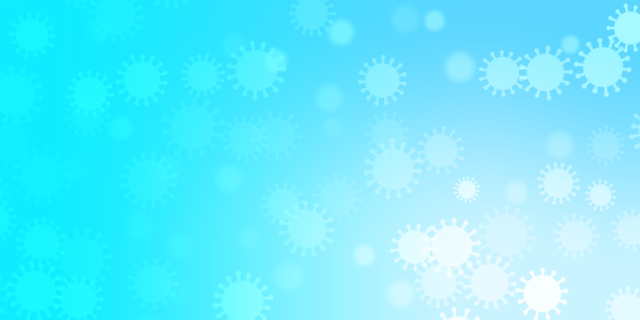
Write a WebGL 2 fragment shader that draws this background.

```glsl
#version 300 es
precision highp float;
// Pale spiked cells and blurred discs drift over a cyan to white gradient.
// A jittered grid holds one sprite per cell; each is a distance function
// blended with its own opacity, size, rotation and spike count.

#define GRID_ROWS 6.0
#define JITTER 0.74
#define MIN_RADIUS 0.036
#define MAX_RADIUS 0.100
#define BODY_RATIO 0.68
#define EDGE_BLUR 0.0032
#define DISC_SHARE 0.25
#define EMPTY_SHARE 0.04
#define CYAN vec3(0.06, 0.925, 1.0)
#define SKY vec3(0.36, 0.84, 1.0)
#define PALE vec3(0.79, 0.955, 1.0)

uniform vec2 u_resolution;
out vec4 outColor;

const float TAU = 6.28319;

// Integer hash: four values in 0..1 for a cell and a salt.
vec4 hash4(vec2 cell, float salt) {
    uvec4 v = uvec4(ivec4(ivec2(cell) + 64, int(salt), 7));
    v = v * 1664525u + 1013904223u;
    for (int i = 0; i < 2; i++) {
        v.x += v.y * v.w;
        v.y += v.z * v.x;
        v.z += v.x * v.y;
        v.w += v.y * v.z;
        v ^= v >> 16u;
    }
    return vec4(v >> 8u) / 16777216.0;
}

// Segment along the x axis, from a to b.
float segmentX(vec2 p, float a, float b) {
    return length(p - vec2(clamp(p.x, a, b), 0.0));
}

// Round body with knobbed spikes, in units of the outer radius.
float spikedCell(vec2 p, float spikes, vec2 cell) {
    float dist = length(p);
    float sector = TAU / spikes;
    float angle = atan(p.y, p.x) + 0.5 * TAU;
    float index = min(floor(angle / sector), spikes - 1.0);
    float local = angle - (index + 0.5) * sector;
    vec2 q = dist * vec2(cos(local), sin(local));
    float tip = 0.94 - 0.09 * hash4(cell, 10.0 + index).x;
    float stem = segmentX(q, BODY_RATIO - 0.05, tip) - 0.05;
    float knob = length(q - vec2(tip, 0.0)) - 0.085;
    return min(dist - BODY_RATIO, min(stem, knob));
}

// Opacity of the sprite that belongs to one grid cell.
float spriteAlpha(vec2 uv, vec2 cell) {
    vec4 place = hash4(cell, 1.0);
    vec4 look = hash4(cell, 2.0);
    vec2 center = (cell + 0.5 + JITTER * (place.xy - 0.5)) / GRID_ROWS;
    vec2 p = uv - center;
    float kind = place.z;

    if (kind < EMPTY_SHARE) return 0.0;
    if (kind < EMPTY_SHARE + DISC_SHARE) {
        float radius = mix(0.032, 0.062, look.x);
        float disc = 1.0 - smoothstep(0.45 * radius, 1.05 * radius, length(p));
        return disc * mix(0.2, 0.7, look.y * look.y);
    }

    float radius = mix(MIN_RADIUS, MAX_RADIUS, sqrt(look.x));
    if (length(p) > radius * 1.15) return 0.0;
    float turn = TAU * look.z;
    p = mat2(cos(turn), sin(turn), -sin(turn), cos(turn)) * p;
    float spikes = 13.0 + floor(4.0 * look.w);
    float d = radius * spikedCell(p / radius, spikes, cell);
    float blur = max(EDGE_BLUR, 0.75 / u_resolution.y);
    return smoothstep(blur, -blur, d) * mix(0.2, 0.95, look.y);
}

void main() {
    vec2 uv = gl_FragCoord.xy / u_resolution.y;
    float across = gl_FragCoord.x / u_resolution.x;

    // Background: cyan on the left, sky blue at top right, pale below.
    float toRight = smoothstep(0.05, 0.76, across);
    float toTop = smoothstep(0.2, 1.0, uv.y + 0.1 * smoothstep(0.75, 1.0, across));
    vec3 color = mix(CYAN, mix(PALE, SKY, toTop), toRight);

    // Sprite tint follows the same gradient, a little lighter.
    float whiteness = toRight * mix(1.0, 0.65, toTop);
    vec3 tint = mix(vec3(0.12, 1.0, 1.0), vec3(1.0), whiteness);

    // Blend the sprites of the surrounding cells, fainter on the left.
    float strength = mix(0.7, 1.0, toRight);
    vec2 home = floor(uv * GRID_ROWS);
    for (float y = -1.0; y <= 1.0; y++) {
        for (float x = -1.0; x <= 1.0; x++) {
            color = mix(color, tint, strength * spriteAlpha(uv, home + vec2(x, y)));
        }
    }
    outColor = vec4(color, 1.0);
}
```
